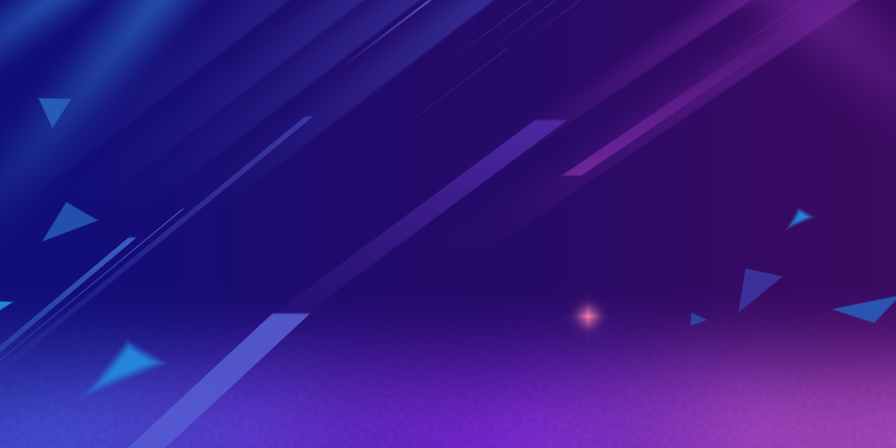
Give the GLSL for this background, as a WebGL 1 fragment shader.

```glsl
precision highp float;
uniform vec2 u_resolution;

#define GLOW_HEIGHT 0.37
#define GRAIN 0.025
#define CYAN vec3(0.14, 0.52, 0.86)
#define BLUE vec3(0.15, 0.36, 0.72)
#define PERIWINKLE vec3(0.35, 0.39, 0.84)
#define INDIGO vec3(0.23, 0.23, 0.66)
#define VIOLET vec3(0.32, 0.17, 0.66)
#define MAGENTA vec3(0.45, 0.15, 0.62)

float hash(vec2 p) {
  return fract(sin(dot(p, vec2(127.1, 311.7))) * 43758.55);
}

vec2 gradient(vec2 cell) {
  float angle = 6.2832 * hash(cell);
  return vec2(cos(angle), sin(angle));
}

float gradientNoise(vec2 p) {
  vec2 i = floor(p), f = fract(p), u = f * f * (3.0 - 2.0 * f);
  vec2 e = vec2(1.0, 0.0);
  float low = mix(dot(gradient(i), f), dot(gradient(i + e), f - e), u.x);
  float high = mix(dot(gradient(i + e.yx), f - e.yx), dot(gradient(i + 1.0), f - 1.0), u.x);
  return mix(low, high, u.y);
}

// Slanted bar with level ends, brightening from tail to head
float streak(vec2 p, vec2 tail, vec2 head, float halfWidth, float blur) {
  float t = (p.y - tail.y) / (head.y - tail.y);
  float x = abs(p.x - mix(tail.x, head.x, t));
  float end = 0.004 / abs(head.y - tail.y);
  float body = 1.0 - smoothstep(halfWidth - blur, halfWidth + blur, x);
  return body * clamp(t, 0.0, 1.0) * (1.0 - smoothstep(1.0 - end, 1.0 + end, t));
}

// Light shaft with a crisp right edge and a soft left side
float shaft(vec2 p, vec2 tail, vec2 head, float width) {
  float t = (p.y - tail.y) / (head.y - tail.y);
  float x = p.x - mix(tail.x, head.x, t);
  return smoothstep(-width, 0.0, x) * (1.0 - smoothstep(0.0, 0.015, x)) * clamp(t, 0.0, 1.0);
}

float cross2(vec2 a, vec2 b) {
  return a.x * b.y - a.y * b.x;
}

float side(vec2 p, vec2 a, vec2 b) {
  return cross2(normalize(b - a), p - a);
}

float triangle(vec2 p, vec2 a, vec2 b, vec2 c, float blur) {
  float turn = sign(cross2(b - a, c - a));
  float d = min(turn * side(p, a, b), min(turn * side(p, b, c), turn * side(p, c, a)));
  return smoothstep(-blur, blur, d);
}

vec3 backdrop(vec2 p) {
  float x = p.x * 0.5;
  vec3 night = mix(vec3(0.065, 0.055, 0.47), vec3(0.14, 0.04, 0.41), smoothstep(0.0, 0.55, x));
  night = mix(night, vec3(0.23, 0.04, 0.38), smoothstep(0.5, 1.0, x));
  vec3 floorGlow = mix(vec3(0.24, 0.27, 0.77), vec3(0.42, 0.14, 0.76), smoothstep(0.0, 0.55, x));
  floorGlow = mix(floorGlow, vec3(0.61, 0.26, 0.71), smoothstep(0.5, 0.95, x));
  float rise = 1.0 - smoothstep(0.0, GLOW_HEIGHT, p.y);
  vec3 col = mix(night, floorGlow, rise * (1.0 + 0.2 * gradientNoise(p * 3.0)));
  return col + GRAIN * rise * gradientNoise(p * 90.0);
}

void main() {
  vec2 p = gl_FragCoord.xy / u_resolution * vec2(2.0, 1.0);
  float aa = 1.0 / u_resolution.y;
  vec3 col = backdrop(p);

  // Corner light
  col = mix(col, BLUE, 0.85 * streak(p, vec2(-0.12, 0.42), vec2(0.37, 1.02), 0.06, 0.08));
  col = mix(col, BLUE, 0.85 * streak(p, vec2(-0.25, 0.72), vec2(0.14, 1.02), 0.06, 0.08));
  col = mix(col, MAGENTA, 0.6 * streak(p, vec2(2.3, 0.55), vec2(1.76, 1.02), 0.1, 0.12));

  // Upper shafts
  for (int i = 0; i < 4; i++) {
    float k = float(i);
    vec2 head = vec2(0.64 + 0.145 * k + 0.02 * mod(k, 2.0), 1.0);
    col = mix(col, INDIGO, (0.35 + 0.1 * k) * shaft(p, head - vec2(0.6, 0.46), head, 0.16));
  }
  col = mix(col, MAGENTA, 0.6 * shaft(p, vec2(1.05, 0.42), vec2(1.91, 1.0), 0.19));
  col = mix(col, MAGENTA, 0.55 * shaft(p, vec2(1.05, 0.58), vec2(1.67, 1.0), 0.12));

  // Fine upper lines
  for (int i = 0; i < 4; i++) {
    float k = float(i);
    vec2 head = vec2(1.13 + 0.055 * k, 0.89 + 0.11 * min(k, 1.0));
    vec2 tail = head - vec2(0.28, 0.21) * (1.0 - 0.18 * k);
    col = mix(col, PERIWINKLE, 0.5 * streak(p, tail, head, 0.001, 1.3 * aa));
  }
  col = mix(col, PERIWINKLE, 0.8 * streak(p, vec2(0.75, 0.84), vec2(0.96, 1.0), 0.004, aa));
  col = mix(col, MAGENTA, 0.7 * streak(p, vec2(1.61, 0.87), vec2(1.8, 1.0), 0.002, aa));

  // Main bars
  col = mix(col, VIOLET, 0.85 * streak(p, vec2(0.58, 0.25), vec2(1.23, 0.732), 0.036, aa));
  col = mix(col, MAGENTA, 0.95 * streak(p, vec2(1.78, 0.95), vec2(1.276, 0.608), 0.022, 2.0 * aa));
  col = mix(col, INDIGO, 0.9 * streak(p, vec2(-0.15, 0.05), vec2(0.69, 0.74), 0.009, aa));
  col = mix(col, mix(BLUE, PERIWINKLE, 0.4), streak(p, vec2(-0.25, 0.01), vec2(0.296, 0.47), 0.009, aa));
  col = mix(col, PERIWINKLE, 0.8 * streak(p, vec2(-0.2, 0.03), vec2(0.41, 0.535), 0.002, aa));
  col = mix(col, PERIWINKLE, 0.85 * streak(p, vec2(-0.75, -1.0), vec2(0.65, 0.3), 0.042, aa));

  // Floating shards
  col = mix(col, BLUE, triangle(p, vec2(0.086, 0.781), vec2(0.159, 0.779), vec2(0.117, 0.714), aa));
  col = mix(col, BLUE, 0.85 * triangle(p, vec2(0.148, 0.549), vec2(0.219, 0.508), vec2(0.094, 0.461), aa));
  col = mix(col, CYAN, triangle(p, vec2(-0.02, 0.328), vec2(0.029, 0.326), vec2(-0.02, 0.295), aa));
  col = mix(col, CYAN, triangle(p, vec2(0.286, 0.232), vec2(0.357, 0.19), vec2(0.206, 0.13), 0.014));
  col = mix(col, CYAN, triangle(p, vec2(1.784, 0.531), vec2(1.81, 0.516), vec2(1.763, 0.495), 0.007));
  col = mix(col, INDIGO, 0.8 * triangle(p, vec2(1.664, 0.401), vec2(1.747, 0.383), vec2(1.648, 0.302), aa));
  col = mix(col, BLUE, 0.7 * triangle(p, vec2(1.544, 0.302), vec2(1.578, 0.286), vec2(1.542, 0.273), aa));
  col = mix(col, BLUE, 0.9 * triangle(p, vec2(1.857, 0.31), vec2(2.01, 0.341), vec2(1.951, 0.279), aa));

  // Warm spark
  vec2 s = abs(p - vec2(1.313, 0.294));
  float spark = exp(-dot(s, s) * 1800.0) + 0.6 * exp(-250.0 * min(s.x, s.y) - 55.0 * max(s.x, s.y));
  col += vec3(0.5, 0.28, 0.16) * spark;

  gl_FragColor = vec4(col, 1.0);
}
```
